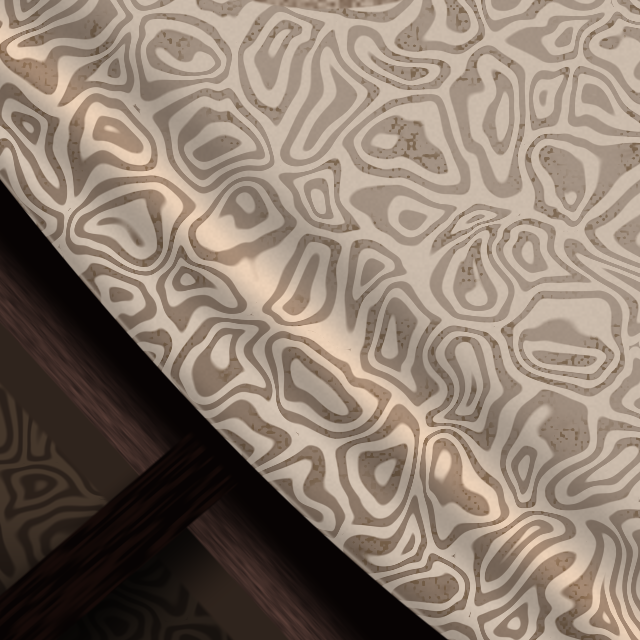
This pattern is drawn by a Shadertoy shader. Its source:

```glsl
const vec3 CREAM = vec3(0.835, 0.770, 0.705);
const vec3 TAUPE = vec3(0.665, 0.595, 0.535);
const vec3 UMBER = vec3(0.480, 0.390, 0.320);
const vec3 OCHRE = vec3(0.410, 0.310, 0.200);
const vec3 BLACK = vec3(0.028, 0.012, 0.010);
const vec3 WOOD = vec3(0.250, 0.175, 0.155);
const vec3 WOOD_SIDE = vec3(0.185, 0.140, 0.112);
const vec3 BAR = vec3(0.085, 0.040, 0.030);
const float CELLS = 7.6;         // ring cells across the canvas
const float RING_PERIOD = 0.205; // in cell units
const float ROUNDING = 18.0;     // higher gives sharper ring corners
const float WARP = 0.30;
const float SOFT = 0.003;        // edge softness in canvas units
const float TAU = 6.2831853;

vec2 hash22(vec2 p) {
    vec3 h = fract(p.xyx * vec3(0.1031, 0.1030, 0.0973));
    h += dot(h, h.yzx + 33.33);
    return fract((h.xx + h.yz) * h.zy);
}

float noise(vec2 p) {
    vec2 i = floor(p), f = fract(p);
    f = f * f * (3.0 - 2.0 * f);
    return mix(mix(hash22(i).x, hash22(i + vec2(1, 0)).x, f.x),
               mix(hash22(i + vec2(0, 1)).x, hash22(i + vec2(1, 1)).x, f.x), f.y);
}

vec2 cellSeed(vec2 cell) {
    return cell + 0.08 + 0.84 * hash22(cell + 40.0);
}

// Rounded distance to the border of the nearest scattered cell
float cellBorder(vec2 p) {
    vec2 home = floor(p), nearest = home, toSeed = vec2(9.0);
    for (int y = -1; y <= 1; y++)
    for (int x = -1; x <= 1; x++) {
        vec2 cell = home + vec2(x, y), r = cellSeed(cell) - p;
        if (dot(r, r) < dot(toSeed, toSeed)) { toSeed = r; nearest = cell; }
    }
    float sum = 0.0;
    for (int y = -2; y <= 2; y++)
    for (int x = -2; x <= 2; x++) {
        if (x == 0 && y == 0) continue;
        vec2 r = cellSeed(nearest + vec2(x, y)) - p;
        sum += exp(-ROUNDING * dot(0.5 * (toSeed + r), normalize(r - toSeed)));
    }
    return -log(sum) / ROUNDING;
}

// Signed ring wave: positive inside a dark band
float ringWave(vec2 q) {
    vec2 p = q * CELLS;
    p += WARP * (vec2(noise(p * 1.7), noise(p * 1.7 + 31.0)) - 0.5) * 2.0;
    p += 0.10 * (vec2(noise(p * 4.0 + 7.0), noise(p * 4.0 + 53.0)) - 0.5);
    float d = cellBorder(p) + 0.05 * (noise(p * 3.0 + 17.0) - 0.5);
    return -cos(TAU * d / RING_PERIOD);
}

float ridge(float x, float center, float width) {
    float t = (x - center) / width;
    return exp(-t * t);
}

// Printed cloth lit by soft diagonal folds
vec3 cloth(vec2 q, float inset) {
    float wave = ringWave(q);
    float band = smoothstep(-0.28, 0.32, wave);
    float nearHem = 1.0 - smoothstep(0.02, 0.48, inset);
    float patches = smoothstep(0.35, 0.75, noise(q * 19.0));
    float rim = ridge(wave, 0.25, 0.35);
    vec3 ink = mix(TAUPE, UMBER, clamp(0.62 * nearHem + 0.22 * rim * patches, 0.0, 1.0));
    float specks = smoothstep(0.58, 0.85, noise(q * 210.0)) * patches;
    ink = mix(ink, OCHRE, 0.65 * specks);
    vec3 col = mix(CREAM, ink, band * 0.95);

    float fold = q.y - 0.95 * q.x + 0.025 * (noise(q * 5.0) - 0.5);
    float light = 0.95 + 0.13 * ridge(fold, 0.055, 0.04) - 0.17 * ridge(fold, -0.07, 0.06)
                - 0.17 * ridge(fold, 0.145, 0.05) + 0.05 * ridge(fold, 0.22, 0.03);
    light *= mix(0.78, 1.0, smoothstep(0.0, 0.05, inset));
    col *= light * (1.0 + 0.03 * (noise(q * 260.0) - 0.5));
    col *= mix(vec3(1), vec3(1.03, 0.99, 0.95), ridge(fold, 0.055, 0.05));
    // Worn trim along the top
    float trim = length((q - vec2(0.51, -0.02)) / vec2(0.15, 0.034));
    vec3 trimColor = mix(UMBER, CREAM, 0.7 * noise(q * 150.0));
    return mix(trimColor, col, smoothstep(0.93, 1.05, trim));
}

// Dark timber frame with cloth hanging in the shade below
vec3 timber(vec2 q) {
    float across = q.y - 1.10 * q.x, along = q.y + 0.86 * q.x;
    float grain = 0.6 * noise(vec2(along * 14.0, across * 170.0))
                + 0.4 * noise(vec2(along * 45.0, across * 330.0));
    float barGrain = noise(vec2(across * 14.0, along * 170.0));
    float shade = 1.0 - 0.8 * smoothstep(0.90, 1.0, along) * (1.0 - smoothstep(1.07, 1.24, along));
    float rail = smoothstep(0.355, 0.475, across);
    vec3 col = mix(BLACK, WOOD * (0.6 + 0.8 * grain), rail * mix(shade, 1.0, 0.6));
    col = mix(col, WOOD_SIDE * shade, smoothstep(0.503 - SOFT, 0.503 + SOFT, across));
    float dimBand = smoothstep(-0.8, 0.8, ringWave(q * 1.15 + 3.0));
    vec3 hanging = mix(vec3(0.27, 0.215, 0.17), vec3(0.165, 0.125, 0.10), dimBand);
    hanging *= shade * (1.0 - 0.45 * smoothstep(0.75, 1.0, q.y));
    col = mix(col, hanging, smoothstep(0.60 - 2.0 * SOFT, 0.60 + 2.0 * SOFT, across));
    // Cross bar
    float bar = smoothstep(0.931 - SOFT, 0.931 + SOFT, along)
              * (1.0 - smoothstep(1.075 - SOFT, 1.075 + SOFT, along))
              * smoothstep(0.34, 0.36, across);
    return mix(col, mix(BLACK, BAR, smoothstep(0.25, 0.9, barGrain)), bar);
}

void mainImage(out vec4 fragColor, in vec2 fragCoord) {
    vec2 q = fragCoord / iResolution.xy;
    q.y = 1.0 - q.y; // measured down from the top
    float inset = (0.28 + 1.28 * q.x - 0.36 * q.x * q.x - q.y) / 1.45;
    vec3 fabric = cloth(q, inset);
    fabric = mix(fabric, CREAM * 0.78, 0.7 * ridge(inset, 0.004, 0.003)); // hem
    vec3 col = mix(timber(q), fabric, smoothstep(-0.5 * SOFT, 0.5 * SOFT, inset));
    fragColor = vec4(clamp(col, 0.0, 1.0), 1.0);
}
```
